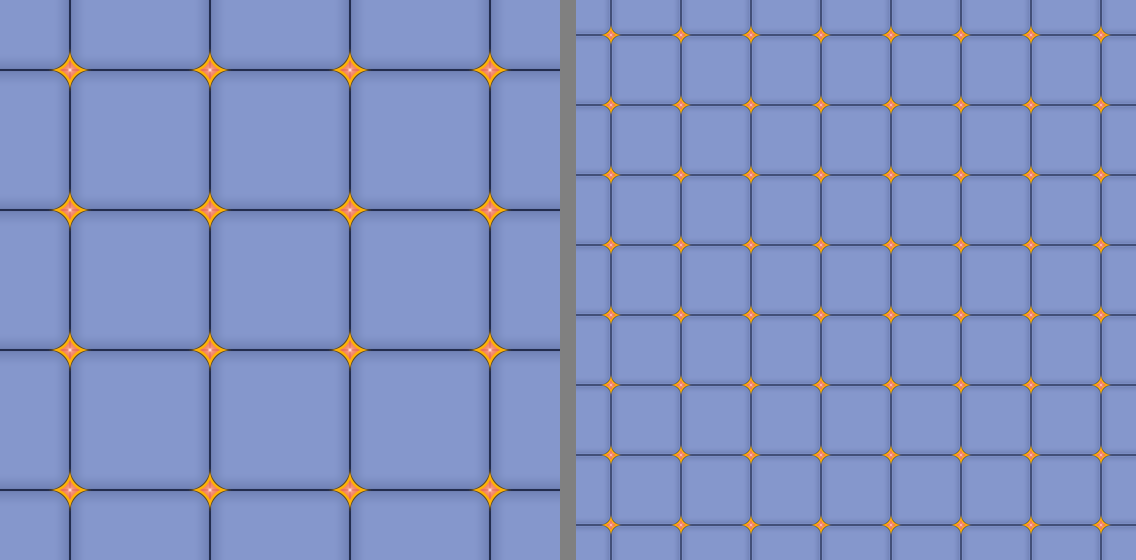
Left, the tile; right, the same tile 2 across and 2 down.
A WebGL 2 fragment shader for this pattern:

```glsl
#version 300 es
precision highp float;

uniform vec2 u_resolution;
out vec4 outColor;

const float REPEATS = 4.0;

const vec3 FIELD_BLUE = vec3(0.522, 0.592, 0.800);
const vec3 SHADE_BLUE = vec3(0.430, 0.498, 0.700);
const vec3 LINE_NAVY = vec3(0.125, 0.165, 0.295);
const vec3 RIM_BROWN = vec3(0.360, 0.285, 0.150);
const vec3 GOLD = vec3(1.000, 0.700, 0.010);
const vec3 CORAL = vec3(0.950, 0.470, 0.350);
const vec3 CROSS_RED = vec3(0.840, 0.230, 0.270);
const vec3 GLINT = vec3(1.000, 0.900, 0.850);

// Coverage of a shape with signed distance d.
float fill(float d, float soft) {
    return 1.0 - smoothstep(-soft, soft, d);
}

// Four-pointed star bounded by arcs centred at (arc, arc) in each quadrant.
float starDistance(vec2 p, float tip, float arc) {
    vec2 q = abs(p);
    float radius = length(vec2(arc - tip, arc));
    float sides = radius - length(q - arc);
    return max(sides, max(q.x, q.y) - tip);
}

// Soft darkening that hugs both grid lines and rounds at corners.
float edgeShade(vec2 p, float reach) {
    vec2 open = smoothstep(vec2(-0.03), vec2(reach), abs(p));
    return 1.0 - open.x * open.y;
}

vec3 tileColor(vec2 p, float soft) {
    vec3 color = mix(FIELD_BLUE, SHADE_BLUE, edgeShade(p, 0.125));
    float lineDistance = min(abs(p.x), abs(p.y)) - 0.0073;
    return mix(color, LINE_NAVY, fill(lineDistance, soft));
}

// Coral jewel with a pale middle and a thin red cross.
vec3 jewelColor(vec2 p, float soft) {
    vec2 q = abs(p);
    float glow = exp(-length(p) / 0.022);
    vec3 color = mix(CORAL, GLINT, 0.75 * glow);
    float crossArm = fill(min(q.x, q.y) - 0.0025, soft);
    color = mix(color, CROSS_RED, 0.75 * crossArm);
    return mix(color, GLINT, fill(length(p) - 0.010, 0.008));
}

vec3 addStar(vec3 color, vec2 p, float soft) {
    color = mix(color, RIM_BROWN, fill(starDistance(p, 0.162, 0.162), soft));
    color = mix(color, GOLD, fill(starDistance(p, 0.143, 0.143), soft));
    float jewel = fill(starDistance(p, 0.073, 0.130), soft);
    return mix(color, jewelColor(p, soft), jewel);
}

void main() {
    vec2 uv = gl_FragCoord.xy / u_resolution;
    float soft = 0.65 * REPEATS / min(u_resolution.x, u_resolution.y);

    // Grid crossings sit in the middle of each repeat.
    vec2 p = fract(uv * REPEATS) - 0.5;
    outColor = vec4(addStar(tileColor(p, soft), p, soft), 1.0);
}
```
